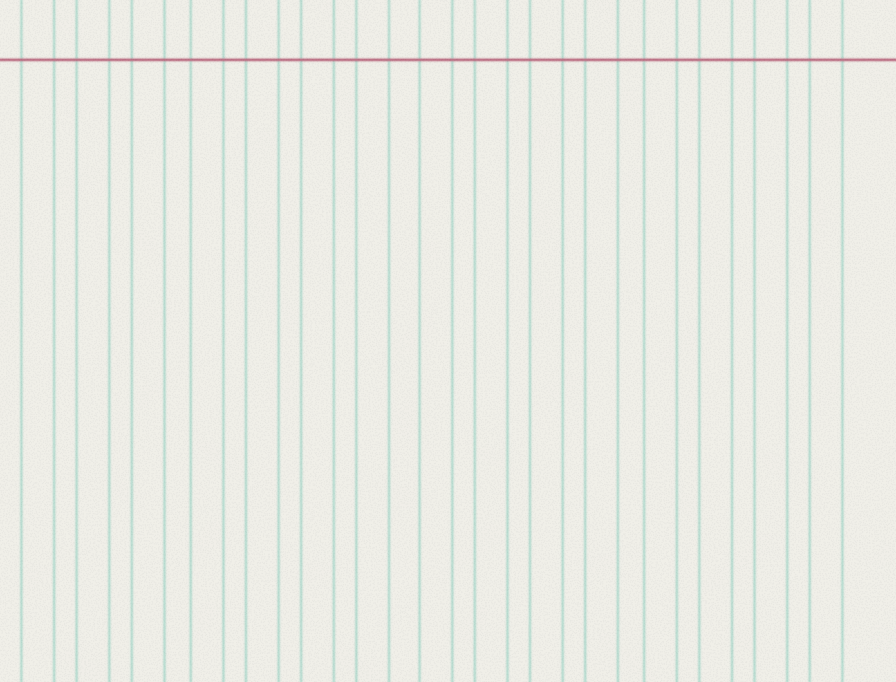
This pattern is drawn by a Shadertoy shader. Its source:

```glsl
// Pale speckled paper with paired teal vertical rules and one rose line across the top.
#define PAIRS 15            // line pairs across
#define FIRST 0.0239        // left line of the first pair, in canvas widths
#define PITCH 0.0616        // step from pair to pair
#define PAIR_GAP 0.0365     // distance between the two lines of a pair
#define GROUP_GAP 0.0042    // extra space after every fourth pair
#define CENTRE_GAP 0.0048   // further space at the middle gap
#define RULE_SPREAD 0.00125 // softness radius of every line
#define MARGIN_TOP 0.0668   // rose line, measured down from the top
#define GRAIN_CELLS 400.0
#define GRAIN_DEPTH 0.030

const vec3 PAPER = vec3(0.931, 0.927, 0.902);
const vec3 TEAL = vec3(0.725, 0.860, 0.815);
const vec3 ROSE = vec3(0.730, 0.430, 0.510);

vec2 hash2(vec2 p) {
    vec3 q = fract(p.xyx * vec3(0.1031, 0.1030, 0.0973));
    q += dot(q, q.yzx + 33.33);
    return fract((q.xx + q.yz) * q.zy);
}

// Cellular noise: distance to the nearest scattered point
float cellular(vec2 p) {
    vec2 cell = floor(p), local = fract(p);
    float nearest = 2.0;
    for (int y = -1; y <= 1; y++)
    for (int x = -1; x <= 1; x++) {
        vec2 neighbour = vec2(x, y);
        vec2 offset = neighbour + hash2(cell + neighbour) - local;
        nearest = min(nearest, dot(offset, offset));
    }
    return sqrt(nearest);
}

// Ink coverage with a soft bell profile, never thinner than a pixel
float stroke(float d, float pixel) {
    float spread = max(RULE_SPREAD, 0.5 * pixel);
    return exp(-0.5 * d * d / (spread * spread));
}

// Distance to the closest rule of all pairs
float ruleDistance(float x) {
    float d = 1.0;
    for (int i = 0; i < PAIRS; i++) {
        float left = FIRST + float(i) * PITCH + float((i + 1) / 4) * GROUP_GAP;
        left += i >= 7 ? CENTRE_GAP : 0.0;
        float middle = left + 0.5 * PAIR_GAP;
        d = min(d, abs(abs(x - middle) - 0.5 * PAIR_GAP));
    }
    return d;
}

void mainImage(out vec4 fragColor, in vec2 fragCoord) {
    float pixel = 1.0 / iResolution.x;
    vec2 p = fragCoord * pixel;
    float fromTop = iResolution.y * pixel - p.y;

    // Ruled lines, rose over teal
    vec3 color = mix(PAPER, TEAL, stroke(ruleDistance(p.x), pixel));
    color = mix(color, ROSE, stroke(fromTop - MARGIN_TOP, pixel));

    // Fine dark specks and faint broad mottling
    float grain = smoothstep(0.0, 0.55, cellular(p * GRAIN_CELLS)) - 0.68;
    float mottle = sin(p.x * 41.0 + 2.0 * sin(p.y * 27.0)) * sin(p.y * 35.0 + sin(p.x * 19.0));
    color += GRAIN_DEPTH * grain * vec3(1.0, 0.95, 0.9) + 0.001 * mottle;

    fragColor = vec4(color, 1.0);
}
```
